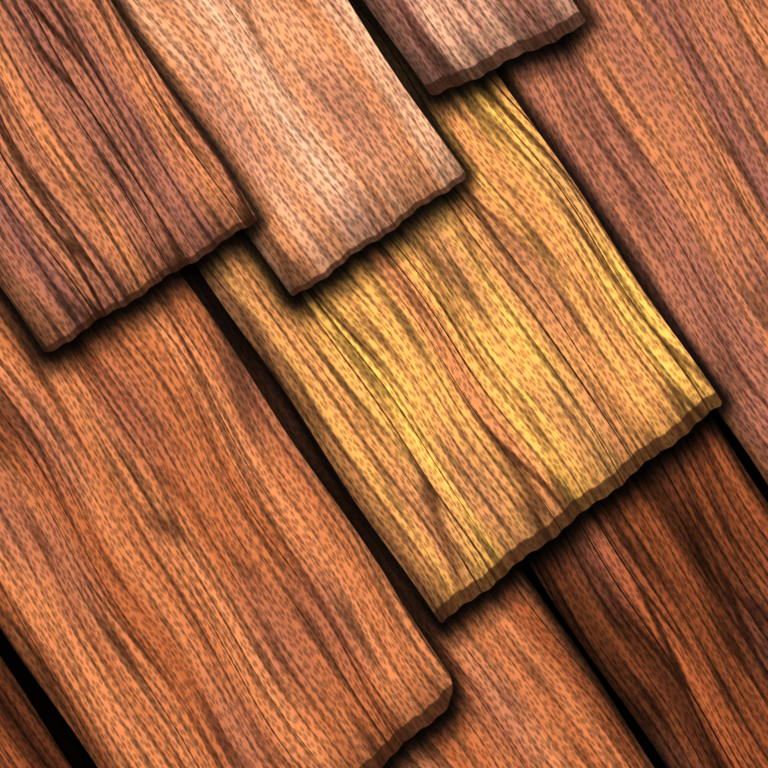
This texture is drawn by a Shadertoy shader. Its source:

```glsl
// Overlapping split-wood shakes laid on a diagonal, drawn from the lowest to the topmost.
// Each board is a rounded, skewed strip with a cut end and a soft shadow; its grain
// comes from layered sines and cellular noise stretched along the fibres.

const vec3 SIENNA = vec3(0.77, 0.47, 0.29);
const vec3 RUST   = vec3(0.60, 0.31, 0.17);
const vec3 SAND   = vec3(0.87, 0.65, 0.51);
const vec3 MAUVE  = vec3(0.53, 0.32, 0.27);
const vec3 GOLD   = vec3(0.95, 0.70, 0.33);
const vec3 UMBER  = vec3(0.18, 0.09, 0.05);

const int BOARDS = 9;
const float SKEW = 0.05;

// left, right, lower end, tilt of the end
const vec4 SHAPE[BOARDS] = vec4[](
    vec4(-0.95, -0.56, 1.60, 0.0),  vec4(-0.30, 0.07, 1.60, 0.0),
    vec4(0.08, 0.385, 1.60, 0.0),   vec4(0.395, 0.95, 1.60, 0.0),
    vec4(-0.512, -0.06, 1.12, -0.08), vec4(-0.03, 0.436, 0.995, -0.02),
    vec4(0.372, 0.595, 0.44, 0.2),  vec4(0.07, 0.348, 0.54, 0.03),
    vec4(-0.23, 0.099, 0.405, 0.08));
const vec3 LIGHT[BOARDS] = vec3[](RUST, SIENNA, RUST, SIENNA, SIENNA, GOLD, SAND, SAND, SIENNA);
const vec3 DARK[BOARDS] = vec3[](UMBER, RUST, UMBER, MAUVE, RUST, SIENNA, MAUVE, SIENNA, MAUVE);
const float GROOVE[BOARDS] = float[](0.7, 0.4, 0.9, 0.4, 0.5, 0.65, 0.45, 0.25, 0.8);

vec2 hash2(vec2 p) {
    p = vec2(dot(p, vec2(127.1, 311.7)), dot(p, vec2(269.5, 183.3)));
    return fract(sin(p) * 43758.55);
}

// Distances to the nearest and second nearest feature point
vec2 cellular(vec2 p) {
    vec2 cell = floor(p), f = fract(p), nearest = vec2(8.0);
    for (int j = -1; j <= 1; j++)
    for (int i = -1; i <= 1; i++) {
        vec2 o = vec2(float(i), float(j));
        float d = length(o + hash2(cell + o) - f);
        nearest = d < nearest.x ? vec2(d, nearest.x) : vec2(nearest.x, min(nearest.y, d));
    }
    return nearest;
}

// Board coordinates: x from the left edge, y past the ragged lower end
vec2 toBoard(vec2 st, vec4 shape, float seed) {
    float x = st.x + SKEW * (st.y - shape.z) - shape.x;
    x += 0.002 * sin(st.y * 19.0 + seed * 4.0);
    float ragged = 0.002 * sin(x * 61.0 + seed) + 0.001 * sin(x * 230.0 + seed * 3.0);
    return vec2(x, st.y - shape.z - shape.w * x + ragged);
}

float boardDistance(vec2 q, float width, float radius) {
    vec2 d = vec2(abs(q.x - 0.5 * width) - 0.5 * width, q.y) + radius;
    return length(max(d, 0.0)) + min(max(d.x, d.y), 0.0) - radius;
}

vec3 wood(vec2 q, float seed, vec3 light, vec3 dark, float groove) {
    // Fibres drift gently sideways along the board
    float x = q.x + 0.008 * sin(q.y * 6.0 + seed * 3.0)
                  + 0.003 * sin(q.y * 17.0 + q.x * 25.0 + seed);
    float tone = 0.55 + 0.24 * sin(x * 37.0 + seed * 5.0 + 1.3 * sin(q.y * 3.0 + seed))
                      + 0.16 * sin(x * 93.0 + seed * 2.0 + sin(q.y * 5.0))
                      + 0.12 * sin(x * 211.0 + 2.0 * sin(x * 47.0) + seed);
    vec3 col = mix(dark, light, clamp(tone, 0.0, 1.0));

    // Broad weathered stains
    float stain = cellular(vec2(x * 9.0, q.y * 3.5) + seed * 13.0).x;
    col = mix(col, MAUVE, 0.4 * (1.0 - smoothstep(0.05, 0.5, stain)));

    // Fine fibres, long cracks and open pores
    float fibre = cellular(vec2(x * 150.0, q.y * 6.0) + seed * 17.0).x;
    vec2 cleft = cellular(vec2(x * 48.0, q.y * 2.2) + seed * 29.0);
    float pore = cellular(vec2(x * 210.0, q.y * 85.0) + seed * 7.0).x;
    float crack = 1.0 - smoothstep(0.02, 0.16, cleft.y - cleft.x);
    crack *= 0.45 + 0.55 * sin(x * 53.0 + q.y * 4.0 + seed * 8.0);
    col *= 1.17 - 0.5 * (0.4 + groove) * smoothstep(0.3, 0.85, fibre);
    col = mix(col, UMBER, groove * max(crack, 0.0));
    return col * (0.86 + 0.28 * smoothstep(0.1, 0.6, pore));
}

void mainImage(out vec4 fragColor, in vec2 fragCoord) {
    vec2 uv = fragCoord / iResolution.y;
    float aa = 1.0 / iResolution.y;
    // x runs across the grain, y runs down along it
    vec2 st = vec2(0.8 * uv.x + 0.6 * uv.y - 0.6, 0.6 * uv.x - 0.8 * uv.y + 0.8);
    vec3 col = UMBER * 0.5;

    for (int i = 0; i < BOARDS; i++) {
        float seed = float(i) + 1.0;
        float width = SHAPE[i].y - SHAPE[i].x;
        float radius = i == 4 ? 0.035 : 0.006;
        vec2 q = toBoard(st, SHAPE[i], seed);
        float d = boardDistance(q, width, radius);

        // Offset shadow and contact darkening on whatever lies beneath
        float shadowDistance = boardDistance(q - vec2(-0.012, 0.022), width, 0.02);
        col *= mix(0.2, 1.0, smoothstep(-0.02, 0.032, shadowDistance));
        col *= mix(0.3, 1.0, smoothstep(0.0, 0.024, d));

        float cover = 1.0 - smoothstep(-aa, aa, d);
        if (cover > 0.0) {
            vec3 face = wood(q, seed, LIGHT[i], DARK[i], GROOVE[i]);
            // Shaded left side, worn lower end and dark sawn edge
            face *= mix(0.55, 1.0, smoothstep(0.0, 0.04, q.x));
            face *= mix(0.75, 1.0, smoothstep(0.0, 0.09, -q.y));
            float thickness = 0.007 + 0.012 * hash2(vec2(seed)).x;
            float sawn = 1.0 - smoothstep(-aa, 2.0 * aa, -q.y - thickness);
            face = mix(face, mix(face, UMBER, 0.65), sawn);
            col = mix(col, face, cover);
        }
    }
    fragColor = vec4(clamp(col, 0.0, 1.0), 1.0);
}
```
